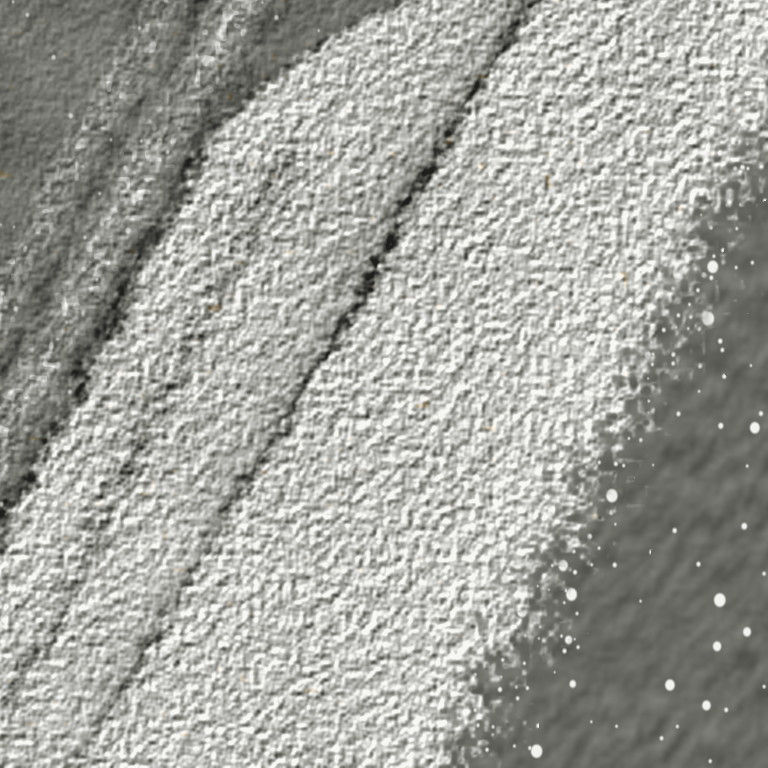
A Shadertoy shader for this texture:

```glsl
// Pale granular rock ridge crossed by slanted fissures, between dark smooth stone.
// Embossed value noise makes the grain; slanted signed distances place the
// fissures and ridge borders; hashed cells scatter the white flecks.

#define GRAIN_SCALE 125.0
#define GRAIN_CONTRAST 0.62
#define RIDGE_TONE 0.745
#define STONE_TONE 0.405
#define FISSURE_WIDTH 0.0075
#define BORDER_SOFTNESS 0.045
#define FLECK_SCALE 21.0
#define FLECK_CHANCE 0.30

float hash(vec2 p) {
    vec3 q = fract(vec3(p.xyx) * 0.1031);
    q += dot(q, q.yzx + 33.33);
    return fract((q.x + q.y) * q.z);
}

float noise(vec2 p) {
    vec2 i = floor(p), f = fract(p);
    f = f * f * (3.0 - 2.0 * f);
    return mix(mix(hash(i), hash(i + vec2(1, 0)), f.x),
               mix(hash(i + vec2(0, 1)), hash(i + vec2(1, 1)), f.x), f.y);
}

float fbm(vec2 p) {
    float sum = 0.0, amp = 0.5;
    for (int i = 0; i < 4; i++) {
        sum += amp * noise(p);
        p = mat2(1.6, 1.2, -1.2, 1.6) * p + 17.3;
        amp *= 0.5;
    }
    return sum / 0.9375;
}

// Relief lit from the upper left
float emboss(vec2 p) {
    return noise(p) - noise(p + vec2(-0.6, 0.75));
}

float band(float x, float centre, float width) {
    float t = (x - centre) / width;
    return exp(-t * t);
}

// Dark broken line at d = 0
float fissure(float d, float width, float breakup) {
    return band(d, 0.0, width) * smoothstep(0.2, 0.65, breakup);
}

// One round fleck at most in each cell
float flecks(vec2 p, float scale, float chance) {
    vec2 cell = floor(p * scale);
    vec2 centre = 0.25 + 0.5 * vec2(hash(cell + 3.7), hash(cell + 71.1));
    float radius = mix(0.05, 0.16, hash(cell + 29.5));
    float blur = 1.5 * scale / iResolution.y;
    float d = length((fract(p * scale) - centre) * vec2(1.0, 0.85));
    return step(hash(cell + 11.0), chance) * (1.0 - smoothstep(radius - blur, radius + blur, d));
}

void mainImage(out vec4 fragColor, in vec2 fragCoord) {
    vec2 uv = fragCoord / iResolution.y;
    float x = uv.x, y = uv.y;

    // Shared noise fields
    float wobble = (fbm(uv * 18.0) - 0.5) * 0.030;
    float jitter = (noise(uv * 95.0) - 0.5) * 0.016;
    float speck = noise(uv * 120.0 + 40.0) - 0.5;
    float breakup = fbm(uv * 42.0 + 9.0);
    float grain = 0.7 * emboss(uv * GRAIN_SCALE) + 0.5 * emboss(uv * GRAIN_SCALE * 1.75 + 5.0);

    // Horizontal distances, scaled to lie across each slanted line
    float bend = max(y - 0.8, 0.0);
    float bent = x + wobble + jitter;
    float mainLine = 0.86 * (bent - 0.10 - 0.59 * y);
    float leftLine = 0.88 * (bent + 0.16 - 0.535 * y - 3.6 * bend * bend);
    float midLine = 0.89 * (bent + 0.025 - 0.50 * y);
    float rightLine = 0.88 * (0.575 + 0.50 * y - x + 2.2 * wobble);

    // Ridge, greyer along the flank left of the main fissure
    float flank = exp(min(mainLine, 0.0) / 0.055) * (1.0 - smoothstep(-0.004, 0.006, mainLine));
    float ridge = RIDGE_TONE + 0.10 * (fbm(uv * 7.0) - 0.5);
    ridge -= flank * mix(0.04, 0.17, smoothstep(0.1, 0.75, y));
    ridge += 0.05 * band(rightLine, 0.05, 0.06);
    ridge += GRAIN_CONTRAST * grain * (1.0 - 0.4 * flank);

    // Layered slope to the left of the ridge
    float slope = x + 1.3 * wobble - 0.55 * y;
    float layers = 0.75 * band(slope, -0.335, 0.025) + 0.8 * band(slope, -0.235, 0.042);
    float left = 0.43 + 0.12 * layers + 0.20 * (fbm(uv * vec2(22.0, 16.0)) - 0.5);
    left += grain * mix(0.16, 0.45, layers);
    left += 0.28 * layers * smoothstep(0.12, 0.38, speck);
    left -= 0.15 * fissure(slope + 0.287, 0.013, breakup);
    left -= 0.14 * fissure(slope + 0.185, 0.018, breakup);

    // Smooth pitted stone to the right, with long slanted dimples
    vec2 along = mat2(0.87, 0.5, -0.5, 0.87) * uv;
    float stone = STONE_TONE + 0.10 * emboss(along * vec2(65.0, 38.0));
    stone += 0.035 * emboss(uv * 115.0) + 0.05 * (fbm(uv * 9.0) - 0.5);

    // Join the three surfaces through a grainy border
    float onRidge = smoothstep(-0.014, 0.014, leftLine + 0.02 * speck);
    float covered = smoothstep(-BORDER_SOFTNESS, BORDER_SOFTNESS, rightLine + 0.11 * speck);
    float tone = mix(left, ridge, onRidge);
    tone = mix(stone, tone, covered);

    // Fissures
    float mainDepth = mix(0.30, 0.52, band(y, 0.72, 0.20));
    float leftDepth = mix(0.20, 0.40, band(y, 0.42, 0.15));
    float midFade = 1.0 - smoothstep(0.76, 0.86, y);
    tone -= mainDepth * fissure(mainLine, FISSURE_WIDTH, breakup + 0.12);
    tone -= leftDepth * fissure(leftLine, FISSURE_WIDTH * 1.2, breakup + 0.08);
    tone -= 0.24 * midFade * fissure(midLine, FISSURE_WIDTH * 1.5, breakup);
    tone -= 0.06 * midFade * band(midLine, -0.012, 0.022);

    // White flecks on the bare stone, finer and denser by the border
    float bare = 1.0 - covered;
    float fine = flecks(uv + 0.37, 62.0, 0.04 + 0.32 * band(rightLine, -0.02, 0.05));
    float white = max(flecks(uv, FLECK_SCALE, FLECK_CHANCE), fine) * bare;
    white = max(white, flecks(uv + 0.61, 55.0, 0.07) * (1.0 - onRidge) * 0.7);
    tone = clamp(mix(tone, 0.95, white), 0.12, 0.97);

    // Olive shadows, neutral lights and a few warm grains
    vec3 colour = tone * mix(vec3(0.995, 1.01, 0.94), vec3(1.0, 1.0, 0.985), smoothstep(0.35, 0.85, tone));
    float warm = smoothstep(0.93, 0.99, noise(uv * 70.0 + 80.0)) * covered;
    colour += warm * vec3(0.05, 0.0, -0.07);
    fragColor = vec4(colour, 1.0);
}
```
